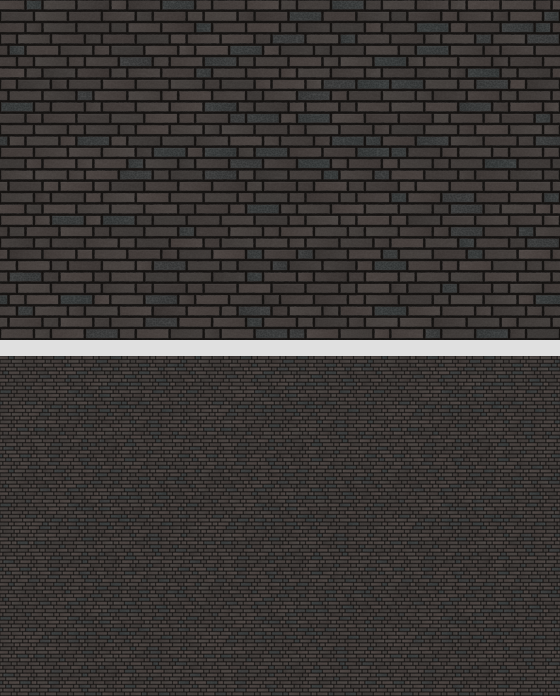
Top, the tile; bottom, the same tile 3 across and 3 down.
Write a WebGL 1 fragment shader that draws this texture.

```glsl
precision highp float;
uniform vec2 u_resolution;

#define ROWS 30.0
#define UNITS 33.0            // header widths across; a stretcher takes two
#define BRICKS 20             // 7 headers + 13 stretchers fill a row
#define HEADERS 7.0
#define JOINT 0.17            // joint width, in row heights
#define GRAIN vec2(264.0, 180.0)
#define MORTAR vec3(0.085, 0.076, 0.070)
#define EDGE vec3(0.160, 0.150, 0.147)
#define CHARCOAL vec3(0.243, 0.225, 0.217)
#define WARM vec3(0.290, 0.265, 0.254)
#define SLATE vec3(0.232, 0.240, 0.240)

const float TAU = 6.2831853;

float hash(vec2 p) {
  vec3 q = fract(vec3(p.xyx) * vec3(0.1031, 0.1030, 0.0973));
  q += dot(q, q.yzx + 33.33);
  return fract((q.x + q.y) * q.z);
}

// Distance to the nearest scattered point, wrapping after `cells`
float cellular(vec2 uv, vec2 cells) {
  vec2 p = uv * cells, cell = floor(p);
  float nearest = 2.0;
  for (int j = -1; j <= 1; j++) {
    for (int i = -1; i <= 1; i++) {
      vec2 c = cell + vec2(float(i), float(j));
      vec2 id = mod(c, cells);
      vec2 point = c + vec2(hash(id), hash(id + 417.0));
      nearest = min(nearest, distance(p, point));
    }
  }
  return nearest;
}

// Soft tileable variation from sines with whole frequencies
float waves(vec2 uv) {
  vec2 a = uv * TAU;
  return (sin(a.x * 41.0 + a.y * 13.0 + 2.0 * sin(a.y * 29.0))
        + sin(a.x * 67.0 - a.y * 38.0 + 2.0 * sin(a.x * 23.0))
        + sin(a.x * 19.0 + a.y * 71.0)) / 3.0;
}

// Walks along a row; returns start, length and index of the brick at x
vec3 findBrick(float x, float row) {
  float stride = hash(vec2(row, 5.0)) < 0.4 ? 7.0 : 9.0;
  float phase = floor(hash(vec2(row, 9.0)) * 20.0);
  float start = 0.0;
  vec3 brick = vec3(0.0, 1.0, 0.0);
  for (int k = 0; k < BRICKS; k++) {
    float slot = mod(float(k) * stride + phase, float(BRICKS));
    float len = slot < HEADERS ? 1.0 : 2.0;
    if (x >= start) brick = vec3(start, len, float(k));
    start += len;
  }
  return brick;
}

float roundedBox(vec2 p, vec2 halfSize, float radius) {
  vec2 q = abs(p) - halfSize + radius;
  return length(max(q, 0.0)) + min(max(q.x, q.y), 0.0) - radius;
}

void main() {
  vec2 uv = gl_FragCoord.xy / u_resolution;
  float unitWidth = (u_resolution.x / UNITS) / (u_resolution.y / ROWS);
  float pixel = ROWS / u_resolution.y;

  // Bond: every other row moves by half a header, plus a random whole shift
  float y = uv.y * ROWS - 0.06;
  float row = mod(floor(y), ROWS);
  float shift = floor(hash(vec2(row, 2.0)) * UNITS) + 0.5 * mod(row, 2.0);
  float x = mod(uv.x * UNITS + shift, UNITS);
  vec3 brick = findBrick(x, row);
  vec2 id = vec2(brick.z, row);

  // Brick outline with slightly worn edges
  float grain = cellular(uv, GRAIN) - 0.5;
  float cloud = waves(uv);
  vec2 halfSize = 0.5 * (vec2(brick.y * unitWidth, 1.0) - JOINT);
  vec2 p = vec2((x - brick.x - 0.5 * brick.y) * unitWidth, fract(y) - 0.5);
  float d = roundedBox(p, halfSize, 0.05) + 0.012 * cloud + 0.03 * grain;

  // Face: tone per brick, sideways fade, speckle on the slate ones
  float tone = hash(id + 31.0);
  float slate = step(0.84, hash(id + 73.0));
  vec3 face = mix(mix(CHARCOAL, WARM, tone), SLATE, slate);
  face.r += 0.012 * (hash(id + 57.0) - 0.5);
  face += 0.04 * (hash(id + 91.0) - 0.5) * p.x / halfSize.x;
  face += 0.006 * cloud + mix(0.025, 0.07, slate) * grain;

  // Faint lit upper rim and shaded border
  float rim = smoothstep(0.13, 0.06, halfSize.y - p.y);
  face += 0.035 * rim * hash(id + 12.0);
  face = mix(EDGE, face, smoothstep(0.0, 0.09, -d));

  vec3 mortar = MORTAR + 0.03 * grain;
  float cover = smoothstep(0.5 * pixel, -0.5 * pixel, d);
  gl_FragColor = vec4(mix(mortar, face, cover), 1.0);
}
```
